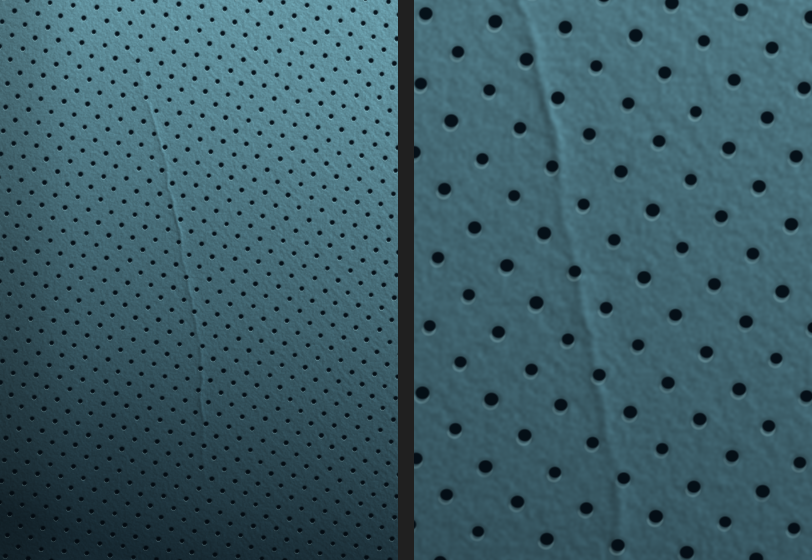
Left: the whole. Right: its middle third, enlarged.
Reproduce this texture procedurally as a WebGL 1 fragment shader.

```glsl
precision highp float;
// Perforated blue-green leather with a long shallow crease, lit from the upper right.
// A tilted square lattice places the holes; grain and crease share one height field
// that is shaded by its slope, over a light falloff towards the lower left.
uniform vec2 u_resolution;

float hash(vec2 p) {
  vec3 q = fract(vec3(p.xyx) * 0.1031);
  q += dot(q, q.yzx + 33.33);
  return fract((q.x + q.y) * q.z);
}

float noise(vec2 p) {
  vec2 i = floor(p), f = fract(p);
  f = f * f * (3.0 - 2.0 * f);
  return mix(mix(hash(i), hash(i + vec2(1, 0)), f.x),
             mix(hash(i + vec2(0, 1)), hash(i + vec2(1, 1)), f.x), f.y);
}

// Signed horizontal distance to the wandering crease
float creaseOffset(vec2 p) {
  float bend = p.y - 0.15;
  float wobble = 0.009 * (noise(vec2(p.y * 24.0, 3.0)) - 0.5)
               + 0.004 * (noise(vec2(p.y * 75.0, 8.0)) - 0.5);
  return p.x - 0.366 + 0.228 * bend * bend + wobble;
}

float leatherHeight(vec2 p) {
  // Fine pebbled grain with faint diagonal wrinkles
  vec2 along = vec2(p.x - p.y, p.x + p.y);
  float h = 0.50 * noise(p * 190.0) + 0.30 * noise(p * 330.0 + 17.0);
  h += 0.55 * noise(along * vec2(45.0, 125.0) + 40.0) * smoothstep(0.05, 0.6, p.x);
  // Crease: a narrow ridge beside a soft fold, fading at both ends
  float x = creaseOffset(p);
  float fade = smoothstep(0.09, 0.28, p.y) * (1.0 - smoothstep(0.72, 0.93, p.y) * 0.75);
  fade *= 1.0 - smoothstep(0.90, 0.93, p.y);
  float ridge = exp(-x * x / 0.000012) + 0.9 * exp(-x * x / 0.00009);
  return h + fade * ridge * (0.5 + 0.7 * noise(vec2(p.y * 50.0, 21.0)));
}

void main() {
  vec2 p = gl_FragCoord.xy / u_resolution.y;
  float across = gl_FragCoord.x / u_resolution.x;
  float pixel = 1.0 / u_resolution.y;

  // Broad light
  float light = p.y + 0.16 * (across - 0.5) + 0.04 * (noise(p * 5.0) - 0.5);
  light = clamp(light * (1.3 - 0.25 * light), 0.0, 1.15);
  vec3 color = mix(vec3(0.085, 0.155, 0.19), vec3(0.375, 0.565, 0.615), light);
  color *= mix(0.82, 1.0, smoothstep(0.0, 0.22, across));

  // Relief from the slope facing the light
  float slope = leatherHeight(p) - leatherHeight(p + vec2(0.0013, 0.0011));
  color *= 1.0 + clamp(0.36 * slope, -0.4, 0.4);
  color *= 0.96 + 0.08 * noise(p * 420.0 + 90.0);

  // Tilted lattice, slightly tighter towards the bottom
  float spacing = 0.0293;
  vec2 q = p - vec2(0.327, 0.650);
  q.y -= 0.08 * q.y * q.y;
  mat2 tilt = mat2(0.774, -0.633, 0.633, 0.774);
  vec2 grid = tilt * q / spacing;
  vec2 cell = floor(grid + 0.5);
  vec2 fromHole = (grid - cell) * tilt * spacing;
  fromHole += 0.0014 * (vec2(hash(cell + 200.0), hash(cell + 311.0)) - 0.5);
  float radius = 0.0038 + 0.0007 * (hash(cell + 457.0) - 0.5);
  float dist = length(fromHole * vec2(1.0, 1.06));

  // Soft dent, lit lower lip, then the dark hole
  float dent = 1.0 - smoothstep(radius, radius + 0.0035, dist);
  color *= 1.0 - 0.16 * dent;
  float lip = length(fromHole + vec2(0.0006, 0.0018)) - radius;
  float lipLight = 1.0 - smoothstep(0.0, 0.0016, abs(lip));
  lipLight *= smoothstep(0.0, 0.003, -fromHole.y) * (0.5 + 0.5 * hash(cell + 523.0));
  color += vec3(0.12, 0.135, 0.13) * lipLight;
  float soft = max(pixel, 0.0008);
  float hole = 1.0 - smoothstep(radius - soft, radius + soft, dist);
  vec3 holeColor = mix(vec3(0.01, 0.04, 0.065), vec3(0.025, 0.075, 0.11), light);
  color = mix(color, holeColor, hole);

  gl_FragColor = vec4(color, 1.0);
}
```
